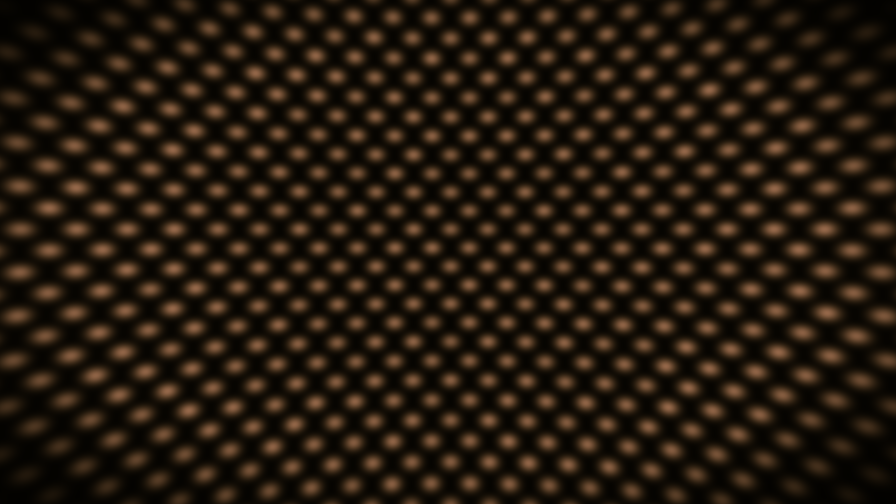
This pattern is drawn by a WebGL 1 fragment shader. Its source:

```glsl
precision mediump float;
// Staggered grid of soft brown dots, bulging outward, fading to black in the corners.

uniform vec2 u_resolution;

#define WARP_CENTER vec2(0.503, 0.545)    // share of the canvas
#define CELL 0.0367                       // checker cell, share of the height
#define BULGE 0.224                       // widening away from the center
#define DOT_RADIUS vec2(0.49, 0.38)       // gaussian radii, in cells
#define DOT_COLOR vec3(0.50, 0.348, 0.245)
#define TONE_CURVE vec3(1.0, 1.0, 1.2)    // blue falls off sooner at the rims
#define BACKGROUND vec3(0.008, 0.006, 0.0)
#define DOT_VARIATION 0.07
#define EDGE_GAIN 0.14
#define FADE_RANGE vec2(0.80, 1.50)       // in half-canvas units

float hash(vec2 p) {
  p = fract(p * vec2(0.1731, 0.2317));
  p += dot(p, p.yx + 17.31);
  return fract(p.x * p.y);
}

// Radial stretch that leaves the center unchanged
vec2 unbulge(vec2 p) {
  return p / (1.0 + BULGE * dot(p, p));
}

// Sum of the nearby gaussian dots on the even cells of a checkerboard
float dotField(vec2 p) {
  vec2 nearest = floor(p + 0.5);
  float sum = 0.0;
  for (int j = -1; j <= 1; j++) {
    for (int i = -1; i <= 1; i++) {
      vec2 cell = nearest + vec2(float(i), float(j));
      float even = 1.0 - step(0.5, mod(cell.x + cell.y, 2.0));
      vec2 d = (p - cell) / DOT_RADIUS;
      float level = 1.0 + DOT_VARIATION * (2.0 * hash(cell + 64.0) - 1.0);
      sum += even * level * exp(-dot(d, d));
    }
  }
  return sum;
}

// Elliptical fade that follows the canvas proportions
float vignette(vec2 uv) {
  float radius = length(uv * 2.0 - 1.0);
  return 1.0 - smoothstep(FADE_RANGE.x, FADE_RANGE.y, radius);
}

void main() {
  vec2 uv = gl_FragCoord.xy / u_resolution;
  vec2 p = (uv - WARP_CENTER) * vec2(u_resolution.x / u_resolution.y, 1.0);

  // Dots, slightly brighter toward the sides
  float dots = dotField(unbulge(p) / CELL);
  float gain = 1.0 + EDGE_GAIN * smoothstep(0.2, 0.8, length(p));
  float light = dots * gain * vignette(uv);

  vec3 color = BACKGROUND + DOT_COLOR * pow(vec3(light), TONE_CURVE);
  gl_FragColor = vec4(color, 1.0);
}
```
